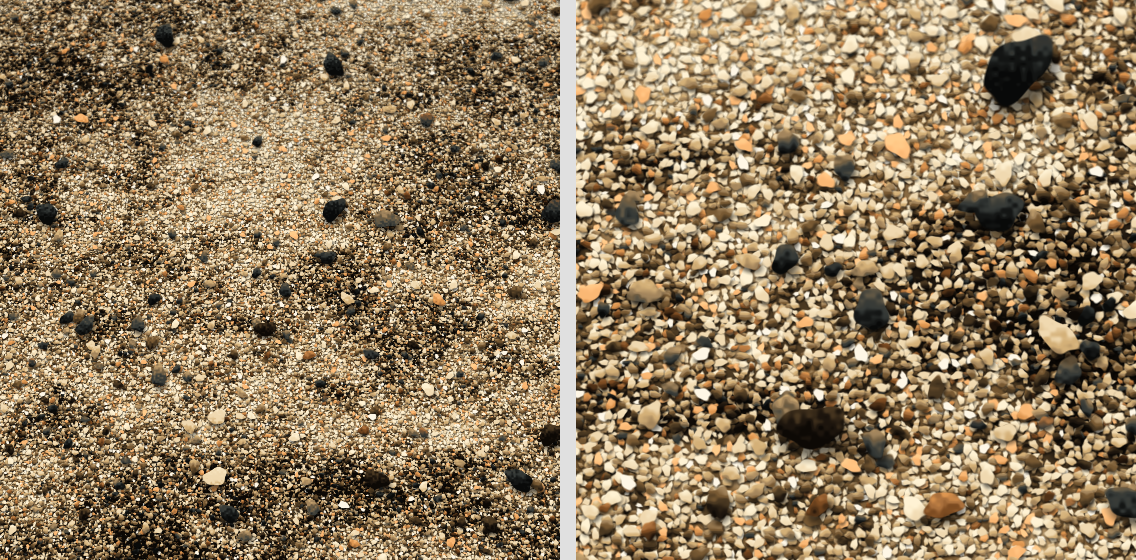
Left: the whole. Right: its middle third, enlarged.
Reproduce this texture procedurally as a WebGL 2 fragment shader.

```glsl
#version 300 es
precision highp float;
// Sunlit coarse sand: layered grains and pebbles with short shadows, softer toward the far edge.
uniform vec2 u_resolution;
out vec4 fragColor;

// Integer hash: three random values from 0 to 1
vec3 hash3(vec2 cell, float seed) {
    uvec3 v = uvec3(ivec3(vec3(cell, seed))) * 1664525u + 1013904223u;
    v.x += v.y * v.z; v.y += v.z * v.x; v.z += v.x * v.y;
    v ^= v >> 16u;
    v.x += v.y * v.z; v.y += v.z * v.x; v.z += v.x * v.y;
    return vec3(v >> 8u) / 16777216.0;
}

float noise(vec2 p) {
    vec2 cell = floor(p), f = fract(p);
    f = f * f * (3.0 - 2.0 * f);
    float low = mix(hash3(cell, 7.0).x, hash3(cell + vec2(1, 0), 7.0).x, f.x);
    float high = mix(hash3(cell + vec2(0, 1), 7.0).x, hash3(cell + vec2(1, 1), 7.0).x, f.x);
    return mix(low, high, f.y);
}

// Sand colours from deep shadow to bleached cream
vec3 sandRamp(float tone) {
    vec3 c = mix(vec3(0.05, 0.035, 0.02), vec3(0.11, 0.08, 0.05), smoothstep(0.0, 0.1, tone));
    c = mix(c, vec3(0.29, 0.22, 0.13), smoothstep(0.1, 0.27, tone));
    c = mix(c, vec3(0.47, 0.35, 0.2), smoothstep(0.27, 0.43, tone));
    c = mix(c, vec3(0.64, 0.52, 0.36), smoothstep(0.43, 0.56, tone));
    c = mix(c, vec3(0.83, 0.69, 0.47), smoothstep(0.56, 0.72, tone));
    c = mix(c, vec3(0.94, 0.85, 0.69), smoothstep(0.72, 0.92, tone));
    return mix(c, vec3(1.0, 0.95, 0.83), smoothstep(1.0, 1.35, tone));
}

// Mineral tints: orange quartz, slate and white shell
vec3 mineral(float tone, vec3 pick, float slateShare) {
    vec3 c = sandRamp(tone);
    c = mix(c, c * vec3(1.05, 0.82, 0.6), 0.85 * step(0.87, pick.x));
    float grey = dot(c, vec3(0.3, 0.6, 0.1));
    float slate = step(pick.y, slateShare) * smoothstep(0.6, 0.2, tone);
    c = mix(c, grey * vec3(0.92, 1.0, 0.96), slate);
    return mix(c, vec3(1.0, 0.97, 0.9), step(0.97, pick.z));
}

// One layer of irregular grains, each lit from above and shading the sand below it
void scatter(inout vec3 color, vec2 ground, float cells, float cover, float size,
             float gloom, float light, float blur) {
    vec2 p = ground * cells;
    float soft = cells * blur;
    for (int j = 1; j >= -1; j--) {
        for (int i = -1; i <= 1; i++) {
            vec2 cell = floor(p) + vec2(i, j);
            vec3 place = hash3(cell, cells);
            if (place.z > cover) continue;
            vec3 form = hash3(cell, cells + 1.0);
            vec3 pick = hash3(cell, cells + 2.0);
            pick.z *= gloom > 1.5 ? 0.9 : 1.0;
            vec2 offset = p - cell - 0.5 - 0.7 * (place.xy - 0.5);
            float turn = 6.283 * form.x;
            mat2 spin = mat2(cos(turn), sin(turn), -sin(turn), cos(turn));
            vec2 stretch = vec2(0.85, 1.05 + 0.4 * form.y);
            float radius = size * (0.65 + 0.5 * form.z);

            // Shadow cast toward the viewer
            vec2 fall = spin * (offset + radius * vec2(-0.15, 0.45)) * stretch;
            float shade = smoothstep(soft + 0.12, -soft - 0.12, length(fall) - radius);
            color *= 1.0 - 0.55 * shade;

            // Chipped outline
            vec2 q = spin * offset * stretch;
            float angle = atan(q.y, q.x + 0.0001);
            float chip = 1.0 + 0.1 * cos(3.0 * angle + 6.0 * pick.y)
                             + 0.06 * cos(5.0 * angle + 6.0 * pick.x);
            float edge = length(q) * chip - radius;
            float body = smoothstep(soft, -soft, edge);

            // Lit crown, dim underside and a mottled surface
            float tone = 0.14 + 1.05 * pow(fract(form.z * 13.0 + pick.z), 1.0 + gloom);
            tone += light + 0.2 * offset.y / radius;
            tone += 0.22 * (noise(ground * 260.0) - 0.5);
            color = mix(color, mineral(tone, pick, 0.15 + 0.5 * min(gloom, 1.0)), body);
        }
    }
}

void main() {
    vec2 uv = gl_FragCoord.xy / min(u_resolution.x, u_resolution.y);
    float far = smoothstep(0.5, 1.0, uv.y);
    float blur = max(0.6 / min(u_resolution.x, u_resolution.y), 0.0009 + 0.0026 * far);

    // Mild perspective: grains shrink toward the top
    vec2 ground = vec2((uv.x - 0.5) * (1.0 + 0.25 * uv.y), uv.y * (1.0 + 0.2 * uv.y));

    // Dark clumps of several sizes
    float light = 0.5 * (noise(uv * vec2(4.0, 8.0) + 3.0) - 0.5);
    light += 0.45 * (noise(ground * vec2(14.0, 22.0)) - 0.5);
    light += 0.38 * (noise(ground * vec2(42.0, 56.0)) - 0.5);

    // Bright upper slope, shaded ripple beside it and dim foreground
    vec2 slope = (uv - vec2(0.4, 0.7)) * vec2(2.4, 4.5);
    float ripple = (uv.y - 0.84 - 0.03 * cos(7.0 * uv.x)) / 0.07;
    vec2 hollow = (uv - vec2(0.72, 0.5)) * vec2(4.0, 7.0);
    light += 0.26 * exp(-dot(slope, slope)) + 0.12 * smoothstep(0.9, 1.0, uv.y);
    light -= 0.3 * exp(-ripple * ripple) * smoothstep(0.08, 0.35, abs(uv.x - 0.48));
    light -= 0.14 * exp(-dot(hollow, hollow)) + 0.14 * smoothstep(0.35, 0.0, uv.y);
    light += 0.05;

    vec3 color = sandRamp(0.22 + light);
    scatter(color, ground, 210.0, 0.95, 0.55, 0.0, light, blur);
    scatter(color, ground, 140.0, 0.75, 0.46, 0.0, light, blur);
    scatter(color, ground, 84.0, 0.26, 0.42, 0.25, light, blur);
    scatter(color, ground, 47.0, 0.1, 0.38, 0.9, 0.6 * light, blur);
    scatter(color, ground, 27.0, 0.05, 0.34, 1.8, 0.0, blur);
    scatter(color, ground, 15.0, 0.018, 0.36, 3.0, -0.05, blur);
    fragColor = vec4(color, 1.0);
}
```
